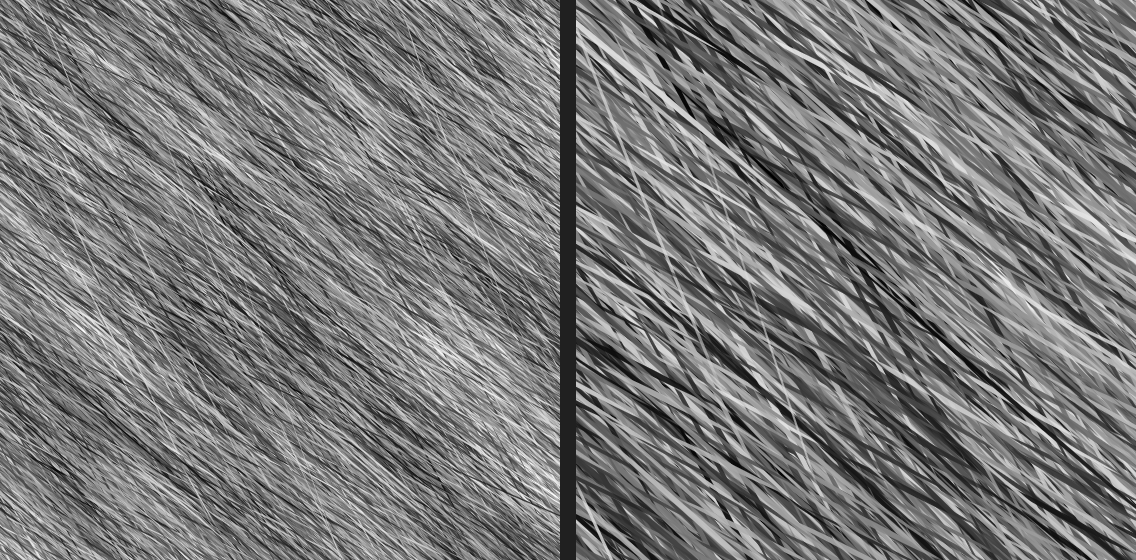
Left: the whole. Right: its middle third, enlarged.
Give the GLSL for this texture, as a WebGL 2 fragment shader.

```glsl
#version 300 es
precision highp float;
// Dense grey fibres brushed diagonally downwards, crossed by a few long scratches.
uniform vec2 u_resolution;
out vec4 fragColor;

// Three random values in 0..1 for an integer cell
vec3 hash3(ivec3 cell) {
    uvec3 v = uvec3(cell) * 1664525u + 1013904223u;
    v.x += v.y * v.z; v.y += v.z * v.x; v.z += v.x * v.y;
    v ^= v >> 16u;
    v.x += v.y * v.z; v.y += v.z * v.x; v.z += v.x * v.y;
    return vec3(v >> 8u) / 16777216.0;
}

float valueNoise(vec2 p, int seed) {
    ivec2 i = ivec2(floor(p));
    vec2 f = fract(p);
    f = f * f * (3.0 - 2.0 * f);
    float bottom = mix(hash3(ivec3(i, seed)).x, hash3(ivec3(i + ivec2(1, 0), seed)).x, f.x);
    float top = mix(hash3(ivec3(i + ivec2(0, 1), seed)).x, hash3(ivec3(i + 1, seed)).x, f.x);
    return mix(bottom, top, f.y);
}

// Coordinates along and across a direction
vec2 alongAcross(vec2 p, float angle) {
    vec2 dir = vec2(cos(angle), sin(angle));
    return vec2(dot(p, dir), dot(p, vec2(-dir.y, dir.x)));
}

// Soft coverage of a line with the given half width
float lineCoverage(float dist, float halfWidth, float pixel) {
    return clamp((halfWidth - abs(dist)) / pixel + 0.5, 0.0, 1.0);
}

void main() {
    vec2 uv = gl_FragCoord.xy / u_resolution.y;
    float pixel = 1.0 / u_resolution.y;

    // Gentle bending of all fibres
    vec2 p = uv + 0.014 * vec2(valueNoise(uv * 3.0, 91), valueNoise(uv * 3.0, 92));

    // Layers of tapered fibres painted over one another
    float grey = 0.5;
    for (int layer = 0; layer < 52; layer++) {
        vec3 style = hash3(ivec3(layer, 7, 301));
        vec3 shift = hash3(ivec3(layer, 8, 302));
        float angle = -0.75 + 0.46 * (style.x + style.y - 1.0);
        float len = mix(0.1, 0.45, style.z * style.z);
        float pitch = 0.0095;

        vec2 q = alongAcross(p, angle) + shift.xy;
        float row = floor(q.y / pitch);
        float slide = hash3(ivec3(int(row), layer, 303)).x;
        float column = q.x / len + slide;
        ivec3 cell = ivec3(int(floor(column)), int(row), layer);
        vec3 look = hash3(cell);
        vec3 pose = hash3(cell + ivec3(0, 0, 500));

        float t = fract(column) * 2.0 - 1.0;
        float centre = (pose.x - 0.5) * 0.003 + (pose.y - 0.5) * 0.004 * t;
        float across = (fract(q.y / pitch) - 0.5) * pitch - centre;
        float halfWidth = mix(0.0009, 0.0019, look.y) * (1.0 - t * t);
        float ends = smoothstep(1.0, 0.75, abs(t));
        float cover = lineCoverage(across, halfWidth, pixel) * ends;
        grey = mix(grey, mix(0.08, 0.92, look.x), cover * mix(0.7, 0.95, look.z));
    }

    // Broad light and dark bands following the fibres
    vec2 band = alongAcross(p, -0.72);
    grey += 0.17 * (valueNoise(band * vec2(3.0, 16.0), 41) - 0.5);
    grey += 0.1 * (valueNoise(band * vec2(7.0, 45.0), 42) - 0.5);

    // Long broken scratches: steep pale ones and shallow dark ones
    for (int i = 0; i < 16; i++) {
        vec3 place = hash3(ivec3(i, 17, 401));
        vec3 look = hash3(ivec3(i, 18, 402));
        bool pale = i < 10;
        float angle = (pale ? -1.15 : -0.42) + 0.26 * (place.z - 0.5);
        vec2 q = alongAcross(uv - place.xy, angle);
        q.y += (look.x - 0.5) * 0.12 * q.x * q.x;
        float broken = smoothstep(0.15, 0.6, valueNoise(vec2(q.x * 14.0, float(i)), 51));
        float fade = smoothstep(0.9, 0.3, abs(q.x));
        float cover = lineCoverage(q.y, mix(0.0006, 0.0012, look.y), pixel);
        grey = mix(grey, pale ? 0.88 : 0.12, cover * broken * fade * mix(0.4, 0.85, look.z));
    }

    fragColor = vec4(vec3(clamp(grey, 0.0, 1.0)), 1.0);
}
```
